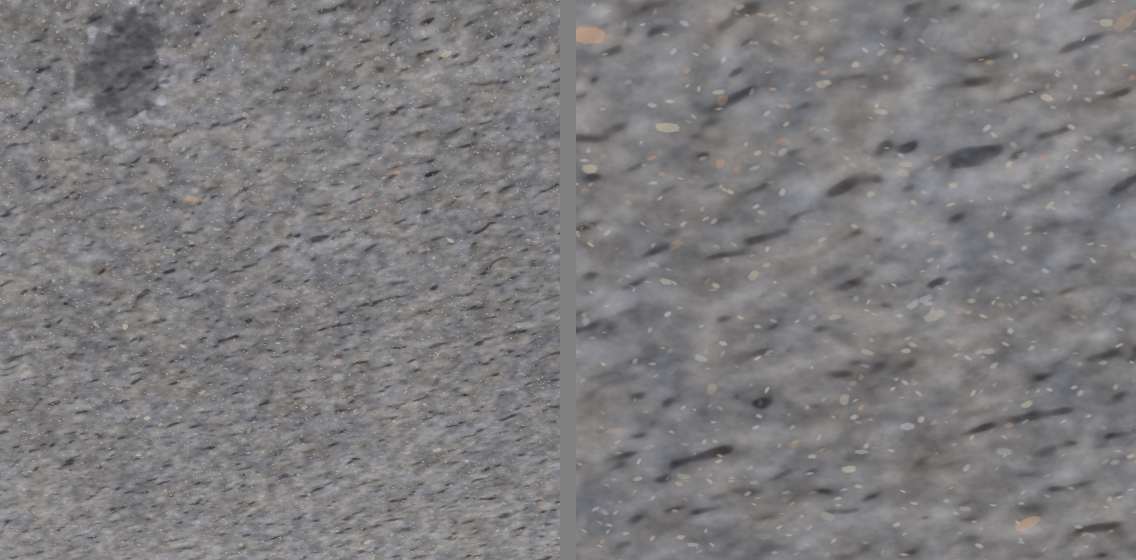
Left: the whole. Right: its middle third, enlarged.
Reproduce this texture procedurally as a three.js fragment shader.

```glsl
// Worn grey asphalt seen at a slant: embossed noise makes the rough binder,
// hashed cells scatter pale and tan stone chips, and a dark pit sits upper left.
// Ground coordinates compress towards the bottom edge to give perspective.

#define BASE_GREY vec3(0.490, 0.484, 0.490)
#define CREAM vec3(0.73, 0.70, 0.62)
#define TAN vec3(0.69, 0.57, 0.49)
#define PALE vec3(0.70, 0.70, 0.71)
#define GRAIN 0.25
#define RELIEF 0.12
#define CREASE 0.13
#define MOTTLE 0.10
#define TILT 0.45
#define PIT_CENTRE vec2(0.215, 0.865)
#define PIT_RADIUS 0.105

varying vec2 vUv;

float hash(vec2 p) {
  vec3 a = fract(vec3(p.xyx) * 0.1031);
  a += dot(a, a.yzx + 33.33);
  return fract((a.x + a.y) * a.z);
}

vec2 hash2(vec2 p) {
  return vec2(hash(p + 17.3), hash(p + 71.9));
}

float noise(vec2 p) {
  vec2 i = floor(p);
  vec2 f = fract(p);
  f = f * f * (3.0 - 2.0 * f);
  float low = mix(hash(i), hash(i + vec2(1.0, 0.0)), f.x);
  float high = mix(hash(i + vec2(0.0, 1.0)), hash(i + 1.0), f.x);
  return mix(low, high, f.y);
}

// Layered noise, centred on zero
float fbm(vec2 p) {
  float sum = 0.0;
  float weight = 0.5;
  for (int i = 0; i < 4; i++) {
    sum += weight * (noise(p) - 0.5);
    p = mat2(0.8, 0.6, -0.6, 0.8) * p * 2.03 + 19.7;
    weight *= 0.58;
  }
  return sum;
}

// Height difference along the light; stretched cells form slanted ledges
float emboss(vec2 ground, vec2 cells) {
  vec2 p = mat2(0.95, 0.31, -0.31, 0.95) * ground;
  p += 0.012 * vec2(noise(ground * 31.0), noise(ground * 31.0 + 50.0));
  p *= cells;
  return noise(p + vec2(0.15, 0.6)) - noise(p);
}

// Angular stone chips, one candidate per cell: rgb colour, a coverage
vec4 chips(vec2 ground, float cells, float share, float radius) {
  vec2 p = ground * cells;
  vec2 home = floor(p);
  vec4 found = vec4(CREAM, 0.0);
  for (int y = -1; y <= 1; y++) {
    for (int x = -1; x <= 1; x++) {
      vec2 cell = home + vec2(float(x), float(y));
      vec2 seed = cell + cells;
      vec2 shape = hash2(seed + 5.0);
      vec2 d = p - cell - hash2(seed);
      float turn = (shape.x - 0.5) * 2.2;
      d = mat2(cos(turn), -sin(turn), sin(turn), cos(turn)) * d;
      d.y *= 1.1 + shape.y;
      d += 0.35 * radius * (vec2(noise(p * 4.0), noise(p * 4.0 + 9.0)) - 0.5);
      float size = radius * mix(0.45, 1.0, hash(seed + 31.0));
      float edge = max(max(abs(d.x), abs(d.y)), 0.72 * (abs(d.x + 0.3 * d.y) + abs(d.y)));
      float soft = 0.0013 * cells;
      float cover = 1.0 - smoothstep(size - soft, size + soft, edge);
      cover *= step(hash(seed + 47.0), share) * mix(0.4, 1.0, hash(seed + 59.0));
      if (cover > found.a) {
        float kind = hash(seed + 83.0);
        vec3 tint = kind < 0.45 ? CREAM : (kind < 0.65 ? TAN : PALE);
        found = vec4(tint, cover);
      }
    }
  }
  return found;
}

void main() {
  // Slanted ground plane, measured from the top edge
  float depth = 1.0 - vUv.y;
  vec2 ground = vec2((vUv.x - 0.5) * (1.0 + 0.3 * depth), depth * (1.0 + TILT * depth)) + 3.0;

  // Binder: mottling, grain and lit ledges
  float ledges = 0.6 * emboss(ground, vec2(30.0, 52.0)) + 0.6 * emboss(ground + 7.0, vec2(66.0, 108.0));
  float tone = MOTTLE * fbm(ground * 7.0) + GRAIN * fbm(ground * vec2(48.0, 56.0));
  tone += RELIEF * ledges - CREASE * smoothstep(0.18, 0.5, -ledges);
  tone += 0.05 * smoothstep(0.72, 1.05, depth) - 0.015 * smoothstep(0.15, 0.0, depth);
  vec3 color = BASE_GREY + tone;
  color += vec3(0.016, 0.004, -0.014) * fbm(ground * 22.0 + 40.0) * 3.0;

  // Dull grey stones, then bright chips from coarse to fine
  vec4 stone = chips(ground + 1.7, 26.0, 0.28, 0.28);
  color = mix(color, vec3(0.56, 0.56, 0.58) + 0.5 * tone, 0.5 * stone.a);
  vec4 chip = chips(ground, 13.0, 0.13, 0.13);
  color = mix(color, chip.rgb + 0.5 * tone, 0.9 * chip.a);
  chip = chips(ground, 48.0, 0.20, 0.23);
  color = mix(color, chip.rgb + 0.4 * tone, 0.7 * chip.a);
  chip = chips(ground, 105.0, 0.26, 0.29);
  color = mix(color, chip.rgb, 0.75 * chip.a);

  // Dark pit with a ragged, scuffed rim
  vec2 fromPit = (vUv - PIT_CENTRE) * vec2(1.0, 0.92);
  float reach = length(fromPit) / PIT_RADIUS + 1.1 * fbm(vUv * 17.0);
  float pit = 1.0 - smoothstep(0.55, 1.1, reach);
  float rim = smoothstep(0.5, 0.9, reach) * (1.0 - smoothstep(0.9, 1.4, reach));
  color = mix(color, vec3(0.33, 0.33, 0.345) + 0.8 * tone + 0.12 * fbm(vUv * 30.0), 0.85 * pit);
  color += vec3(0.13, 0.13, 0.15) * rim * smoothstep(0.55, 0.85, noise(vUv * 55.0));

  gl_FragColor = vec4(clamp(color, 0.0, 1.0), 1.0);
}
```
